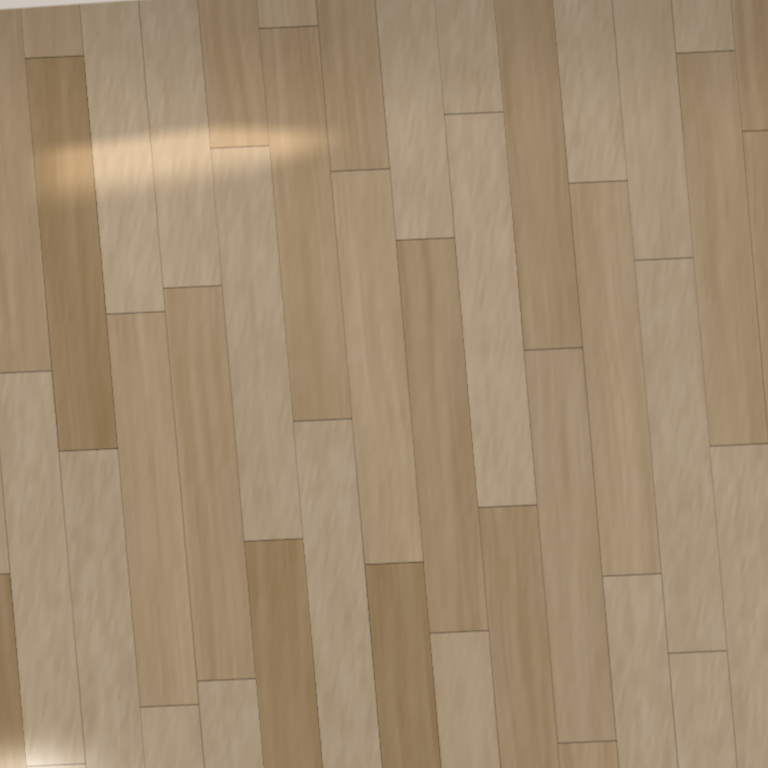
Reproduce this texture procedurally as a three.js fragment shader.

```glsl
// Pale oak plank floor, slightly tilted, with staggered ends and soft window reflections.
varying vec2 vUv;

// Layout, in canvas units with y measured from the top
const float PLANK_WIDTH = 0.0771;
const float PLANK_LENGTH = 0.5117;
const float FIRST_SEAM = 0.026;
const float SIDE_LEAN = 0.086;
const float END_LEAN = 0.045;
const int COLUMNS = 15;
const float FIRST_COLUMN = -2.0;
// End-joint shift of each column, as a fraction of the plank length
const float STAGGER[COLUMNS] = float[COLUMNS](
  0.463, 0.947, 0.145, 0.796, 0.730, 0.374, 0.069, 0.433,
  0.608, 0.288, 0.888, 0.463, 0.659, 0.132, 0.331);

// Joints and grain
const float SEAM_WIDTH = 0.0024;
const float END_WIDTH = 0.0026;
const float SEAM_DEPTH = 0.17;
const float END_DEPTH = 0.20;
const float STREAK_AMOUNT = 0.065;
const float FLECK_AMOUNT = 0.050;

// Colours
const vec3 PALE_OAK = vec3(0.665, 0.590, 0.490);
const vec3 TAN_OAK = vec3(0.625, 0.535, 0.420);
const vec3 DARK_OAK = vec3(0.565, 0.470, 0.345);
const vec3 WINDOW_LIGHT = vec3(0.205, 0.170, 0.130);
const vec3 LAMP_LIGHT = vec3(0.32, 0.33, 0.34);
const vec3 SKIRTING = vec3(0.80, 0.77, 0.73);

float hash(vec2 p) {
  return fract(sin(dot(p, vec2(12.9898, 78.233))) * 43758.5453);
}

float noise(vec2 p) {
  vec2 i = floor(p);
  vec2 f = fract(p);
  f = f * f * (3.0 - 2.0 * f);
  float low = mix(hash(i), hash(i + vec2(1.0, 0.0)), f.x);
  float high = mix(hash(i + vec2(0.0, 1.0)), hash(i + vec2(1.0, 1.0)), f.x);
  return mix(low, high, f.y);
}

// Soft line: 1 on the joint, fading to 0 at the given distance
float joint(float d, float width) {
  return 1.0 - smoothstep(0.0, width, d);
}

vec3 plankColor(vec2 id, vec2 local) {
  float tone = hash(id + 3.7);
  vec3 color = mix(PALE_OAK, TAN_OAK, smoothstep(0.30, 0.75, tone));
  color = mix(color, DARK_OAK, smoothstep(0.80, 0.95, tone));
  color *= 0.98 + 0.04 * hash(id + 9.1);

  // Long streaks dominate on tan planks, slanted flecks on pale ones
  vec2 g = local + 17.0 * vec2(hash(id + 1.3), hash(id + 5.9));
  float bend = 0.012 * noise(g * vec2(12.0, 7.0));
  float streak = 0.65 * noise(vec2((g.x + bend) * 95.0, g.y * 4.0))
               + 0.35 * noise(vec2((g.x + bend) * 230.0, g.y * 11.0));
  float fleck = 0.6 * noise(vec2((g.x + 0.25 * g.y) * 210.0, g.y * 48.0))
              + 0.4 * noise(g * vec2(60.0, 22.0));
  float straight = smoothstep(0.2, 0.6, tone);
  float grain = STREAK_AMOUNT * (0.45 + 0.75 * straight) * (streak - 0.5)
              + FLECK_AMOUNT * (1.3 - 0.7 * straight) * (fleck - 0.5);
  return color + grain * vec3(0.90, 1.0, 1.12);
}

// Slanted streak of window light, tapering to the right
float windowStreak(vec2 p) {
  float across = p.y - (0.242 - 0.137 * p.x);
  float halfHeight = mix(0.040, 0.014, smoothstep(0.25, 0.46, p.x));
  float top = smoothstep(-halfHeight - 0.012, -halfHeight + 0.016, across);
  float bottom = 1.0 - smoothstep(-0.2 * halfHeight, halfHeight + 0.010, across);
  float ends = smoothstep(0.015, 0.10, p.x) * (1.0 - smoothstep(0.36, 0.47, p.x));
  return top * bottom * ends;
}

void main() {
  vec2 p = vec2(vUv.x, 1.0 - vUv.y);

  // Plank cell
  float u = (p.x - SIDE_LEAN * p.y - FIRST_SEAM) / PLANK_WIDTH;
  float column = floor(u);
  float side = u - column;
  int slot = int(clamp(column - FIRST_COLUMN, 0.0, float(COLUMNS - 1)));
  float along = p.y + END_LEAN * (side - 0.5) * PLANK_WIDTH;
  float v = along / PLANK_LENGTH - STAGGER[slot];
  float row = floor(v);
  float lengthwise = v - row;
  vec2 local = vec2(side * PLANK_WIDTH, lengthwise * PLANK_LENGTH);
  vec3 color = plankColor(vec2(column, row), local);

  // Joints, with side seams of uneven strength
  float sideDistance = min(side, 1.0 - side) * PLANK_WIDTH;
  float endDistance = min(lengthwise, 1.0 - lengthwise) * PLANK_LENGTH;
  float wear = 0.25 + 0.75 * noise(vec2(floor(u + 0.5) * 7.3, p.y * 4.0));
  color *= 1.0 - SEAM_DEPTH * wear * joint(sideDistance, SEAM_WIDTH);
  color *= 1.0 - END_DEPTH * joint(endDistance, END_WIDTH);

  // Room light: shaded far edge and broad unevenness
  color *= mix(0.89, 1.0, smoothstep(0.0, 0.20, p.y));
  color *= 0.985 + 0.03 * noise(p * 3.0 + 4.0);

  // Reflections and the wall skirting in the corner
  color += WINDOW_LIGHT * windowStreak(p);
  vec2 lamp = (p - vec2(0.03, 1.005)) / vec2(0.085, 0.034);
  color += LAMP_LIGHT * exp(-dot(lamp, lamp));
  float wall = 1.0 - smoothstep(-0.002, 0.003, p.y - 0.012 + 0.07 * p.x);
  color = mix(color, SKIRTING, wall);

  gl_FragColor = vec4(clamp(color, 0.0, 1.0), 1.0);
}
```
